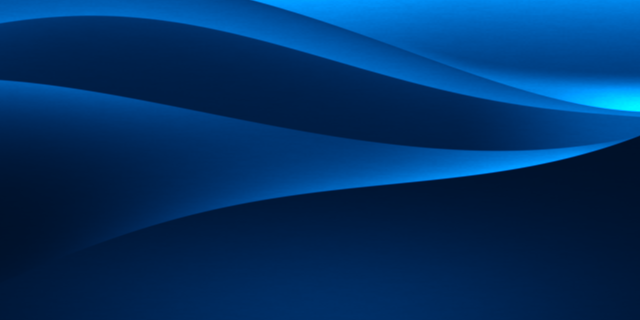
This background is drawn by a Shadertoy shader. Its source:

```glsl
// Layered blue silk waves: four smooth curves split the canvas into five sheets.
// Each sheet computes a scalar light level from its distance to nearby edges,
// and one colour ramp turns that level into navy, azure or cyan.

// Height at x of the smooth curve through six evenly spaced heights (Neville).
float waveHeight(float x, vec3 left, vec3 right) {
    float h[6] = float[6](left.x, left.y, left.z, right.x, right.y, right.z);
    float s = 5.0 * x;
    for (int n = 1; n < 6; n++)
        for (int i = 0; i < 6 - n; i++)
            h[i] = mix(h[i], h[i + 1], (s - float(i)) / float(n));
    return h[0];
}

// Light fading away from an edge.
float falloff(float dist, float width) {
    return exp(-max(dist, 0.0) / width);
}

// Soft elliptical glow.
float glow(vec2 p, vec2 centre, vec2 radius) {
    vec2 q = (p - centre) / radius;
    return exp(-dot(q, q));
}

float hash(vec2 cell) {
    vec3 q = fract(cell.xyx * vec3(0.1031, 0.1030, 0.0973));
    q += dot(q, q.yzx + 33.33);
    return fract((q.x + q.y) * q.z);
}

float valueNoise(vec2 p) {
    vec2 cell = floor(p);
    vec2 f = fract(p);
    f = f * f * (3.0 - 2.0 * f);
    return mix(mix(hash(cell), hash(cell + vec2(1, 0)), f.x),
               mix(hash(cell + vec2(0, 1)), hash(cell + vec2(1, 1)), f.x), f.y);
}

// Navy to azure to cyan as the light level rises.
vec3 blueRamp(float light) {
    return clamp(vec3(0.0, light * (0.37 + 0.22 * light), light), 0.0, 1.0);
}

// Upper right sheet, with a soft fold and a cyan hot spot.
float skyLight(vec2 p) {
    float rise = clamp((p.y - 0.75) / 0.25, 0.0, 1.0);
    float sky = 0.50 + 0.42 * pow(rise, 1.6) + 0.12 * (1.0 - smoothstep(0.45, 0.75, p.x));
    float fold = 0.755 + 0.085 * exp((0.66 - p.x) / 0.11);
    float below = 1.0 - smoothstep(-0.05, 0.02, p.y - fold);
    float lit = 0.86 + 0.55 * glow(p, vec2(1.0, 0.66), vec2(0.12, 0.06));
    return mix(sky, lit, below * smoothstep(0.58, 0.7, p.x));
}

// Bright upper ribbon, shaded beneath its top edge.
float upperRibbonLight(float x, float fromTop, float fromBottom) {
    return 0.62 + 0.18 * falloff(fromBottom, 0.06)
         - 0.14 * falloff(fromTop, 0.04) + 0.17 * smoothstep(0.7, 1.0, x);
}

// Dark sheet between the ribbons.
float darkSheetLight(float x, float fromTop) {
    return 0.25 + 0.21 * (1.0 - 0.6 * x) * falloff(fromTop, 0.1)
         + 0.32 * smoothstep(0.7, 1.0, x);
}

// Lower ribbon: lit along the top at left, along the bottom at right.
float lowerRibbonLight(float x, float fromTop, float fromBottom) {
    float topLight = 0.58 * (1.0 - smoothstep(0.0, 0.6, x)) * falloff(fromTop, 0.13);
    float bottomLight = (0.06 + 0.47 * smoothstep(0.0, 0.85, x))
                      * falloff(fromBottom, mix(0.1, 0.055, x));
    float fill = 0.14 + 0.29 * smoothstep(0.0, 0.7, x);
    float flare = 0.12 * exp(-pow(abs(x - 0.8) / 0.13, 2.0));
    return (fill + topLight + bottomLight + flare) * (1.0 - 0.3 * smoothstep(0.88, 1.0, x));
}

// Deep foreground with a faint glow from the bottom.
float foregroundLight(vec2 p) {
    return 0.155 + 0.25 * glow(p, vec2(0.51, 0.0), vec2(0.45, 0.32));
}

void mainImage(out vec4 fragColor, in vec2 fragCoord) {
    vec2 p = fragCoord / iResolution.xy;
    float soft = 1.3 / iResolution.y;

    // Distance below each sheet edge, from the highest to the lowest.
    float belowCrest = waveHeight(p.x, vec3(1.078, 1.073, 0.996), vec3(0.867, 0.729, 0.651)) - p.y;
    float belowUpper = waveHeight(p.x, vec3(0.927, 0.947, 0.878), vec3(0.766, 0.676, 0.635)) - p.y;
    float belowLower = waveHeight(p.x, vec3(0.750, 0.695, 0.617), vec3(0.552, 0.529, 0.576)) - p.y;
    float belowHem = waveHeight(p.x, vec3(0.115, 0.271, 0.371), vec3(0.422, 0.470, 0.576)) - p.y;

    // Stack the sheets from back to front.
    float light = skyLight(p);
    light = mix(light, upperRibbonLight(p.x, belowCrest, -belowUpper), smoothstep(-soft, soft, belowCrest));
    light = mix(light, darkSheetLight(p.x, belowUpper), smoothstep(-soft, soft, belowUpper));
    light = mix(light, lowerRibbonLight(p.x, belowLower, -belowHem), smoothstep(-soft, soft, belowLower));
    light = mix(light, foregroundLight(p), smoothstep(-soft, soft, belowHem));

    // Fine woven grain, stronger where the cloth is lit.
    float grain = valueNoise(p * vec2(260.0, 200.0)) + valueNoise(p * vec2(50.0, 160.0)) - 1.0;
    light *= 1.0 + 0.025 * grain;

    fragColor = vec4(blueRamp(light), 1.0);
}
```
